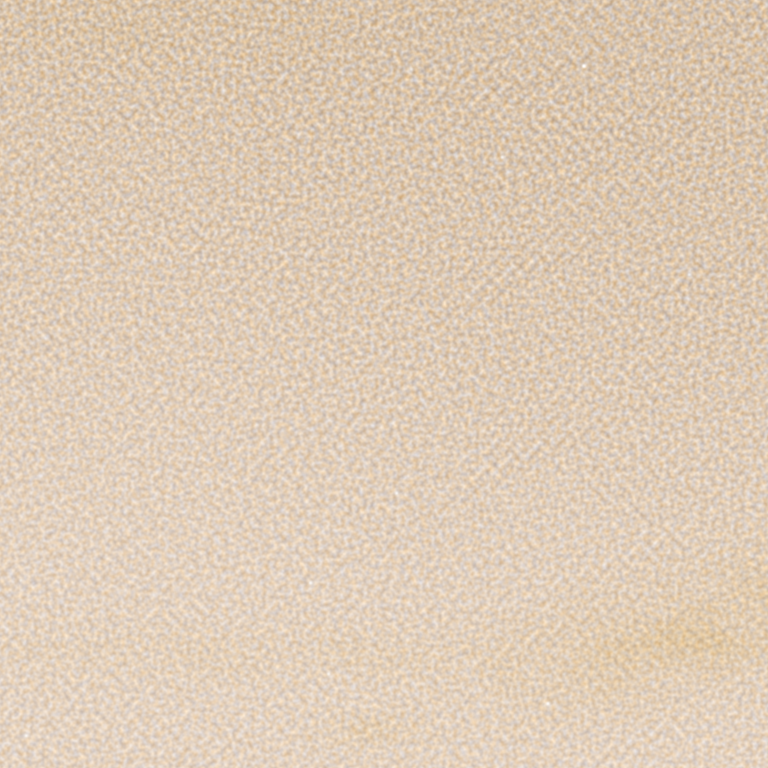
Write a three.js fragment shader that draws this texture.

```glsl
// Fine pale sand: two layers of rotated gradient noise vary the brightness
// and the warmth of the grains, over a soft vertical shade with ochre stains.
// A sparse jittered grid adds a few white glints.
#define GRAINS 145.0
#define LIGHT_AMOUNT 0.145
#define WARM_AMOUNT 0.125
#define STAIN_AMOUNT 0.75
#define GLINT_CELLS 18.0
#define GLINT_SHARE 0.055
#define GLINT_RADIUS 0.0026
#define LOW_SAND vec3(0.893, 0.825, 0.756)
#define HIGH_SAND vec3(0.843, 0.763, 0.672)
#define LIGHT_AXIS vec3(0.85, 1.0, 1.12)
#define WARM_AXIS vec3(0.62, 0.02, -0.95)
#define STAIN_TINT vec3(-0.012, -0.035, -0.092)

varying vec2 vUv;

float hash(vec2 p) {
  return fract(sin(dot(p, vec2(127.1, 311.7))) * 43758.5453);
}

// Slope of a random direction at a lattice point, seen from offset d
float slope(vec2 cell, vec2 d) {
  float angle = 6.28318 * hash(cell);
  return dot(vec2(cos(angle), sin(angle)), d);
}

// Signed gradient noise, centred on zero
float noise(vec2 p) {
  vec2 i = floor(p);
  vec2 f = p - i;
  vec2 u = f * f * f * (f * (f * 6.0 - 15.0) + 10.0);
  vec2 e = vec2(1.0, 0.0);
  float low = mix(slope(i, f), slope(i + e.xy, f - e.xy), u.x);
  float high = mix(slope(i + e.yx, f - e.yx), slope(i + e.xx, f - e.xx), u.x);
  return mix(low, high, u.y);
}

vec2 rotate(vec2 p, float a) {
  float c = cos(a);
  float s = sin(a);
  return vec2(c * p.x - s * p.y, s * p.x + c * p.y);
}

// Broad cloudy variation
float clouds(vec2 p) {
  float sum = 0.0;
  float weight = 0.6;
  for (int k = 0; k < 4; k++) {
    sum += weight * noise(p);
    p = rotate(p, 0.7) * 2.1 + 5.3;
    weight *= 0.55;
  }
  return sum;
}

// Soft elliptical patch
float patchMask(vec2 p, vec2 centre, vec2 size) {
  vec2 d = (p - centre) / size;
  return exp(-dot(d, d));
}

// Ochre stains: a rising band at the lower right and small faint spots
float stains(vec2 p) {
  float band = patchMask(rotate(p - vec2(0.93, 0.19), -0.3), vec2(0.0), vec2(0.27, 0.075));
  float trail = patchMask(p, vec2(0.42, 0.15), vec2(0.42, 0.035));
  float spot = patchMask(p, vec2(0.475, 0.05), vec2(0.06, 0.025));
  float corner = patchMask(p, vec2(0.2, 0.97), vec2(0.25, 0.06));
  float mask = band + 0.4 * trail + 0.55 * spot + 0.3 * corner;
  return mask * clamp(0.9 + 1.6 * clouds(p * vec2(9.0, 15.0)), 0.0, 1.6);
}

// Rare bright grains of varied strength
float glints(vec2 p) {
  vec2 cell = floor(p * GLINT_CELLS);
  vec2 jitter = vec2(hash(cell + 17.3), hash(cell + 41.9));
  vec2 centre = (cell + 0.15 + 0.7 * jitter) / GLINT_CELLS;
  float d = length(p - centre) / GLINT_RADIUS;
  float lit = step(1.0 - GLINT_SHARE, hash(cell + 73.1));
  return lit * exp(-d * d) * mix(0.45, 1.0, hash(cell + 91.7));
}

void main() {
  // Broad shade, darker and tanner towards the top
  float rise = vUv.y + 0.22 * (vUv.x - 0.5) + 0.12 * clouds(vUv * 2.5 + 3.0);
  vec3 colour = mix(LOW_SAND, HIGH_SAND, smoothstep(0.0, 1.15, rise));
  colour += STAIN_TINT * STAIN_AMOUNT * stains(vUv);

  // Grain brightness on the diagonal, with a finer layer to break it up
  vec2 g = rotate(vUv, 0.785) * GRAINS;
  float light = noise(g + 11.0) + 0.45 * noise(rotate(g, 0.5) * 1.6 + 57.0);
  float warm = noise(rotate(g, 0.35) * 0.95 + 131.0);
  float contrast = mix(0.8, 1.12, smoothstep(0.0, 1.0, rise));
  colour += LIGHT_AXIS * LIGHT_AMOUNT * contrast * light;
  colour += WARM_AXIS * WARM_AMOUNT * contrast * warm;

  colour = mix(colour, vec3(1.0), glints(vUv));
  gl_FragColor = vec4(clamp(colour, 0.0, 1.0), 1.0);
}
```
